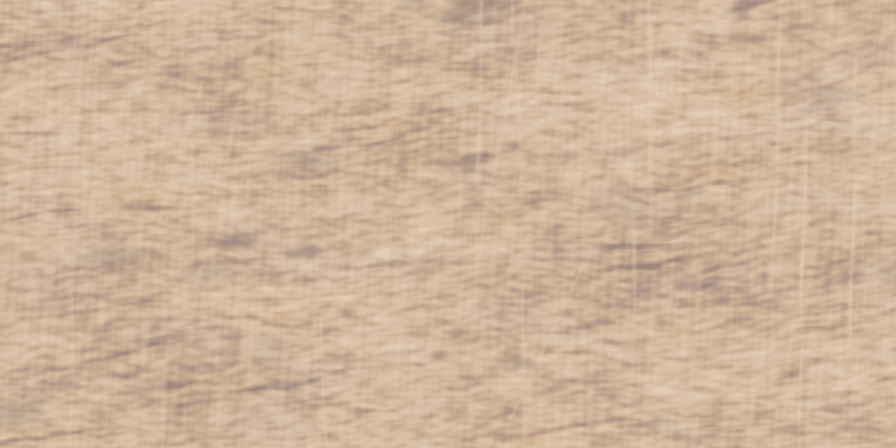
Reproduce this texture procedurally as a WebGL 2 fragment shader.

```glsl
#version 300 es
precision highp float;
// Pale worn wood: layered, stretched gradient noise forms the horizontal grain,
// looped soft strokes add tilted dark cracks and steep light scratches,
// and ragged grey stains are scattered over the board.

#define GRAIN 1.9        // strength of the horizontal fibres
#define BROAD 1.7        // strength of the wide tonal drift
#define WEAVE 0.9        // strength of the faint upright fibres
#define CRACKS 18
#define CRACK_DEPTH 1.9
#define STAINS 20
#define STAIN_MIX 0.62
#define SCRATCHES 22
#define SCRATCH_MIX 0.55

uniform vec2 u_resolution;
out vec4 fragColor;

// Two random values in 0..1 for a lattice cell or an item number
vec2 hash2(vec2 cell) {
    uvec2 h = uvec2(ivec2(cell)) * uvec2(1597u, 3571u) + 7919u;
    h.x += h.y * 26699u;
    h.y ^= h.x >> 7;
    h.x = (h.x ^ (h.y << 9)) * 40503u;
    h.y = (h.y ^ (h.x >> 11)) * 48271u;
    h.x ^= h.y >> 13;
    h *= 69069u;
    return vec2((h >> 8) & 65535u) / 65535.0;
}

vec2 gradientAt(vec2 cell) {
    float a = 6.2832 * hash2(cell).x;
    return vec2(cos(a), sin(a));
}

float noise(vec2 p) {
    vec2 i = floor(p), f = p - i;
    vec2 s = f * f * f * (f * (f * 6.0 - 15.0) + 10.0);
    vec2 e = vec2(1.0, 0.0);
    float low = mix(dot(gradientAt(i), f), dot(gradientAt(i + e), f - e), s.x);
    float high = mix(dot(gradientAt(i + e.yx), f - e.yx),
                     dot(gradientAt(i + 1.0), f - 1.0), s.x);
    return mix(low, high, s.y);
}

vec2 turn(vec2 p, float a) {
    float c = cos(a), s = sin(a);
    return vec2(c * p.x + s * p.y, c * p.y - s * p.x);
}

// Soft line around the origin, fading towards both ends
float stroke(vec2 p, float angle, float halfLength, float width) {
    vec2 q = turn(p, angle);
    float across = q.y / width;
    return exp(-across * across) * (1.0 - smoothstep(0.6, 1.0, abs(q.x) / halfLength));
}

// Wood colours from dark to light, placed by deviation from the mean tone
vec3 woodColour(float t) {
    vec3 c = mix(vec3(0.62, 0.53, 0.49), vec3(0.71, 0.60, 0.54), smoothstep(-3.2, -1.7, t));
    c = mix(c, vec3(0.77, 0.66, 0.56), clamp((t + 1.7) / 0.95, 0.0, 1.0));
    c = mix(c, vec3(0.82, 0.71, 0.60), clamp((t + 0.75) / 0.9, 0.0, 1.0));
    c = mix(c, vec3(0.85, 0.75, 0.65), clamp((t - 0.15) / 0.95, 0.0, 1.0));
    return mix(c, vec3(0.89, 0.80, 0.71), smoothstep(1.1, 2.8, t));
}

void main() {
    vec2 p = gl_FragCoord.xy / u_resolution.y;
    float aspect = u_resolution.x / u_resolution.y;

    // Gently bent fibre coordinates
    vec2 w = p;
    w.y += 0.035 * noise(p * vec2(1.6, 3.0) + 40.0) + 0.008 * noise(p * vec2(9.0, 14.0));
    w.y -= 0.05 * p.x;

    // Grain, crossing fibres and broad drift
    float tone = 0.3 + BROAD * (noise(w * vec2(1.7, 5.0) + 11.0)
                              + 0.6 * noise(w * vec2(5.0, 13.0) + 23.0));
    tone += GRAIN * (noise(w * vec2(11.0, 48.0) + 5.0) + noise(w * vec2(24.0, 82.0) + 71.0));
    tone += WEAVE * noise(turn(p, 1.5) * vec2(9.0, 80.0) + 90.0);
    tone += 0.9 * noise(turn(p, 0.45) * vec2(14.0, 70.0) + 130.0);
    tone += 0.8 * noise(turn(p, -0.4) * vec2(15.0, 72.0) + 170.0);

    // Short dark flecks, gathered in patches
    float patchy = smoothstep(-0.25, 0.35, noise(w * vec2(2.5, 5.0) + 60.0));
    tone -= 1.7 * patchy * smoothstep(0.15, 0.5, noise(w * vec2(7.0, 42.0) + 200.0));

    // Long cracks, rising slightly to the right
    float ragged = 0.7 + 1.1 * noise(p * vec2(16.0, 30.0) + 31.0);
    for (int i = 0; i < CRACKS; i++) {
        vec2 a = hash2(vec2(i, 301)), b = hash2(vec2(i, 302));
        vec2 d = p - a * vec2(aspect, 1.0);
        d.y += 0.022 * noise(p * vec2(7.0, 5.0) + 80.0);
        float line = stroke(d, 0.02 + 0.2 * b.x, 0.07 + 0.25 * b.y * b.y, 0.005 + 0.004 * a.x);
        tone -= CRACK_DEPTH * line * ragged * (0.5 + 0.5 * b.x);
    }
    vec3 colour = woodColour(tone);

    // Slight drift between warm ochre and pink
    colour += vec3(0.010, -0.004, -0.030) * noise(w * vec2(4.0, 12.0) + 250.0);

    // Grey stains with fibrous edges
    float fray = 0.9 * noise(w * vec2(13.0, 34.0) + 55.0) + 0.7 * noise(w * vec2(28.0, 65.0) + 33.0);
    float stain = 0.0;
    for (int i = 0; i < STAINS; i++) {
        vec2 a = hash2(vec2(i, 401)), b = hash2(vec2(i, 402));
        vec2 d = turn(p - a * vec2(aspect, 1.0), 0.5 * (b.y - 0.5));
        float size = 0.018 + 0.042 * b.x * b.x;
        float r = length(d / vec2(1.8, 0.85)) / size + fray;
        stain = max(stain, (1.0 - smoothstep(0.2, 1.35, r)) * mix(0.3, 1.0, b.y * b.y));
    }
    colour = mix(colour, vec3(0.59, 0.52, 0.49), STAIN_MIX * stain);

    // Thin pale scratches, steep and mostly leaning to the right
    float worn = clamp(0.75 + 1.1 * noise(p * vec2(8.0, 15.0) + 95.0), 0.2, 1.0);
    float scratch = 0.0;
    for (int i = 0; i < SCRATCHES; i++) {
        vec2 a = hash2(vec2(i, 501)), b = hash2(vec2(i, 502));
        vec2 d = p - a * vec2(aspect, 1.0);
        d.x += 0.006 * noise(p * 4.0 + 15.0);
        float angle = 1.62 - 0.6 * b.x * b.x;
        float line = stroke(d, angle, 0.12 + 0.45 * b.y, 0.0035 + 0.0025 * a.y);
        scratch = max(scratch, line * mix(0.3, 1.0, a.x * b.y));
    }
    colour = mix(colour, vec3(0.91, 0.83, 0.73), SCRATCH_MIX * scratch * worn);

    fragColor = vec4(colour, 1.0);
}
```
